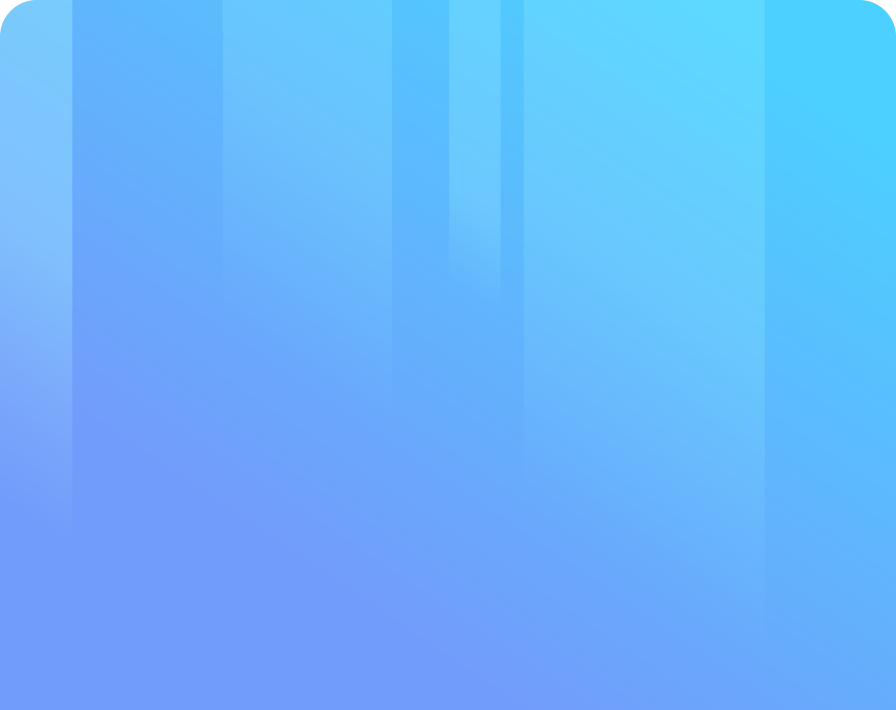
Give the GLSL for this background, as a Shadertoy shader.

```glsl
// Diagonal blue gradient card with translucent vertical panels that fade downward.
#define VIOLET_BLUE vec3(0.447, 0.612, 0.984)
#define CYAN vec3(0.298, 0.816, 1.0)
#define PANEL_TINT vec3(0.70, 1.0, 1.0)
#define PAGE_COLOUR vec3(1.0)
#define GRADIENT_AXIS vec2(0.56, -0.83)
#define GRADIENT_START -0.333
#define GRADIENT_END 0.43
#define CORNER_RADIUS 0.041
#define PANEL_COUNT 4

// Panel: left edge, right edge, fade end and fade start along the gradient axis.
const vec4 panels[PANEL_COUNT] = vec4[PANEL_COUNT](
    vec4(-0.10, 0.0807, -0.46, -0.195),
    vec4(0.2487, 0.4375, -0.153, 0.08),
    vec4(0.5013, 0.5586, 0.02, 0.11),
    vec4(0.5846, 0.8535, -0.128, 0.15));
const float strengths[PANEL_COUNT] = float[PANEL_COUNT](0.30, 0.15, 0.19, 0.17);

float ramp(float start, float end, float value) {
    return clamp((value - start) / (end - start), 0.0, 1.0);
}

// Antialiased coverage of a vertical strip.
float stripCoverage(float x, float left, float right, float pixel) {
    return clamp(min(x - left, right - x) / pixel + 0.5, 0.0, 1.0);
}

// Signed distance to a card rounded only at its top corners.
float cardDistance(vec2 p) {
    vec2 corner = vec2(abs(p.x - 0.5) - 0.5, -p.y) + CORNER_RADIUS;
    return length(max(corner, 0.0)) - CORNER_RADIUS;
}

void mainImage(out vec4 fragColor, in vec2 fragCoord) {
    // Canvas widths, measured from the top left.
    float pixel = 1.0 / iResolution.x;
    vec2 p = vec2(fragCoord.x, iResolution.y - fragCoord.y) * pixel;
    float along = dot(p, GRADIENT_AXIS);

    // Diagonal background.
    vec3 colour = mix(VIOLET_BLUE, CYAN, ramp(GRADIENT_START, GRADIENT_END, along));

    // Fading light panels.
    for (int i = 0; i < PANEL_COUNT; i++) {
        vec4 panel = panels[i];
        float strip = stripCoverage(p.x, panel.x, panel.y, pixel);
        float fade = ramp(panel.z, panel.w, along);
        colour = mix(colour, PANEL_TINT, strengths[i] * strip * fade);
    }

    // Rounded top corners.
    float card = clamp(0.5 - cardDistance(p) / pixel, 0.0, 1.0);
    fragColor = vec4(mix(PAGE_COLOUR, colour, card), 1.0);
}
```
